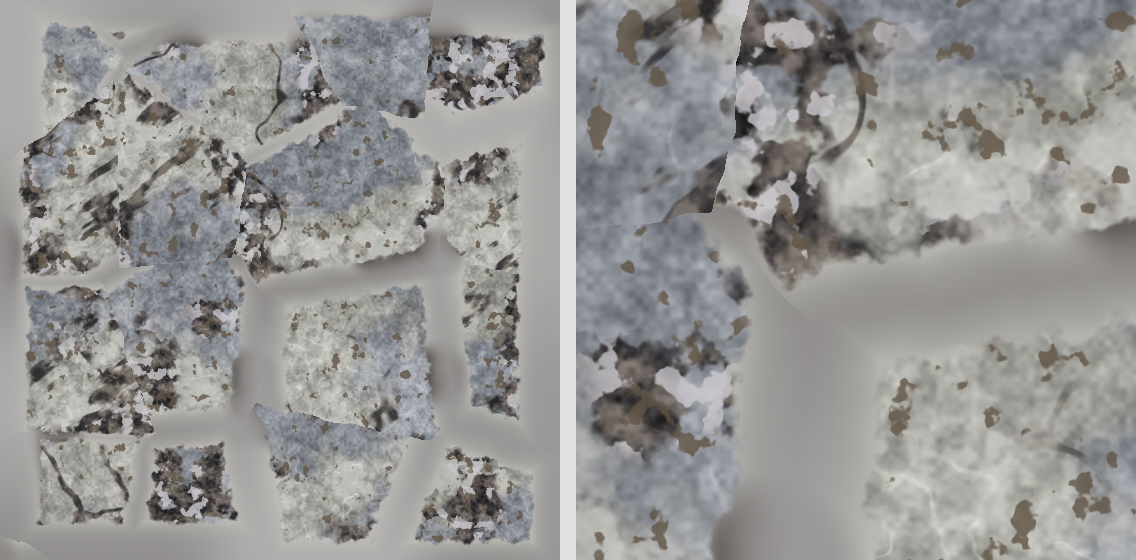
Left, the full canvas; right, a detail of the centre.
Write a WebGL 2 fragment shader that draws this texture.

```glsl
#version 300 es
precision highp float;
precision highp int;
uniform vec2 u_resolution;
out vec4 outColor;

vec2 hash2(vec2 cell) {
  uvec2 v = uvec2(ivec2(floor(cell)) + 4096) * 1664525u + 1013904223u;
  v.x += v.y * 1664525u;
  v.y += v.x * 1664525u;
  v ^= v >> 16u;
  v.x += v.y * 1664525u;
  v.y += v.x * 1664525u;
  v ^= v >> 16u;
  return vec2(v & 65535u) / 65535.0;
}

float noise(vec2 p) {
  vec2 i = floor(p), f = fract(p);
  f = f * f * (3.0 - 2.0 * f);
  return mix(mix(hash2(i).x, hash2(i + vec2(1, 0)).x, f.x),
             mix(hash2(i + vec2(0, 1)).x, hash2(i + vec2(1, 1)).x, f.x), f.y);
}

float fbm(vec2 p) {
  float sum = 0.0, amp = 0.533;
  for (int i = 0; i < 4; i++) {
    sum += amp * noise(p);
    p = mat2(1.6, 1.2, -1.2, 1.6) * p + 17.3;
    amp *= 0.5;
  }
  return sum;
}

vec2 seed(vec2 id) { return id + 0.18 + 0.64 * hash2(id + 31.0); }

// Inset Voronoi polygons: xy = cell id, z = distance inside the edge
vec3 stoneCell(vec2 p) {
  vec2 base = floor(p), id = base, toSeed = vec2(0);
  float nearest = 9.0;
  for (int k = 0; k < 25; k++) {
    vec2 c = base + vec2(k % 5 - 2, k / 5 - 2);
    vec2 r = seed(c) - p;
    if (dot(r, r) < nearest) { nearest = dot(r, r); id = c; toSeed = r; }
  }
  float edge = 9.0;
  for (int k = 0; k < 25; k++) {
    vec2 c = id + vec2(k % 5 - 2, k / 5 - 2);
    vec2 r = seed(c) - p;
    if (c == id) continue;
    float gap = 0.21 * hash2(c + id + 200.0).x - 0.05;
    edge = min(edge, dot(0.5 * (r + toSeed), normalize(r - toSeed)) - gap);
  }
  return vec3(id, edge);
}

vec3 stoneColor(vec2 uv, vec2 id, float edge) {
  vec2 kind = hash2(id + 77.0), style = hash2(id + 140.0);
  vec2 t = uv + floor(kind * 40.0);
  float grain = fbm(t * 65.0), cloud = fbm(t * 9.0), speck = noise(t * 240.0);

  // Grey-green body with smoother bluish zones
  float blue = smoothstep(0.5, 0.6, fbm(t * 4.0 + 5.0) + 0.3 * (kind.x - 0.55));
  vec3 col = mix(vec3(0.635, 0.635, 0.61), vec3(0.53, 0.545, 0.575), blue);
  col += 0.24 * (cloud - 0.5) + 0.32 * (grain - 0.5) + 0.12 * (speck - 0.5);

  // Pale frosting and hairline scratches
  float frost = smoothstep(0.48, 0.6, fbm(t * 38.0 + 9.0)) * smoothstep(0.42, 0.58, fbm(t * 6.0 + 3.0));
  col = mix(col, vec3(0.79, 0.79, 0.775), 0.65 * frost * (1.0 - 0.6 * blue));
  float scratch = smoothstep(0.025, 0.0, abs(fbm(t * 14.0 + 21.0) - 0.5));
  col += 0.09 * scratch * noise(t * 50.0);

  // Dark gritty crust with white flecks
  float rim = 0.06 * smoothstep(0.16, 0.0, edge);
  float region = smoothstep(0.53, 0.63, fbm(t * 7.0 + 13.0) + 0.3 * (kind.y - 0.55) + rim);
  float grit = smoothstep(0.43, 0.54, fbm(t * 42.0 + 2.0) + 0.1 * region - 0.04);
  vec3 dark = mix(vec3(0.15, 0.14, 0.145), vec3(0.45, 0.41, 0.385), smoothstep(0.3, 0.7, grain));
  col = mix(col, dark + 0.16 * (speck - 0.5), 0.92 * region * grit);
  float fleck = smoothstep(0.57, 0.63, fbm(t * 48.0 + 40.0));
  col = mix(col, vec3(0.8, 0.79, 0.81), 0.8 * fleck * region);

  // Slanted broken veins, foliation streaks and wandering cracks
  vec2 slant = mat2(0.85, -0.53, 0.53, 0.85) * t;
  float stripe = abs(fract(slant.x * 13.0 + 0.5 * fbm(t * 12.0)) - 0.5);
  float vein = smoothstep(0.075, 0.03, stripe + 0.1 * (grain - 0.5)) * step(0.72, style.x);
  vein *= smoothstep(0.42, 0.52, fbm(t * 8.0 + 50.0));
  vec2 lean = mat2(0.8, 0.6, 0.6, -0.8) * t;
  float streak = smoothstep(0.6, 0.7, fbm(lean * vec2(14.0, 42.0))) * step(style.x, 0.25);
  float crack = smoothstep(0.016, 0.005, abs(fbm(t * 5.0 + 61.0) - 0.5));
  crack *= smoothstep(0.52, 0.6, fbm(t * 6.0 + 70.0)) * step(0.35, style.y);
  col = mix(col, dark, 0.85 * max(max(vein, streak), crack));

  // Scattered brown specks
  float rust = smoothstep(0.69, 0.75, fbm(t * 55.0 + 90.0));
  return mix(col, vec3(0.38, 0.33, 0.27), 0.8 * rust);
}

void main() {
  vec2 uv = gl_FragCoord.xy / u_resolution;
  vec2 warp = vec2(fbm(uv * 22.0), fbm(uv * 22.0 + 44.0)) - 0.5;
  vec3 cell = stoneCell(uv * 3.6 + 0.2 + 0.06 * warp);

  // Uneven empty margin around the group
  vec2 inset = min(uv, 1.0 - uv) - 0.025 - 0.06 * hash2(cell.xy + 300.0);
  float smoothEdge = min(cell.z, 3.6 * min(inset.x, inset.y));
  float edge = smoothEdge + 0.09 * (fbm(uv * 60.0) - 0.5);

  // Blurred backdrop with pale and dark halos beside the stones
  float haze = noise(uv * 3.5 + 8.0);
  vec3 backdrop = mix(vec3(0.53, 0.52, 0.515), vec3(0.68, 0.675, 0.67), smoothstep(0.1, 0.8, haze));
  float smudge = smoothstep(0.62, 0.9, noise(uv * 9.0 + 30.0));
  vec3 halo = mix(vec3(0.76, 0.755, 0.73), vec3(0.3, 0.28, 0.27), smudge);
  backdrop = mix(backdrop, halo, 0.75 * exp(min(smoothEdge, 0.0) * 16.0));

  vec3 stone = stoneColor(uv, cell.xy, edge);
  vec3 col = mix(backdrop, stone, smoothstep(-0.015, 0.015, edge));
  outColor = vec4(clamp(col, 0.0, 1.0), 1.0);
}
```
